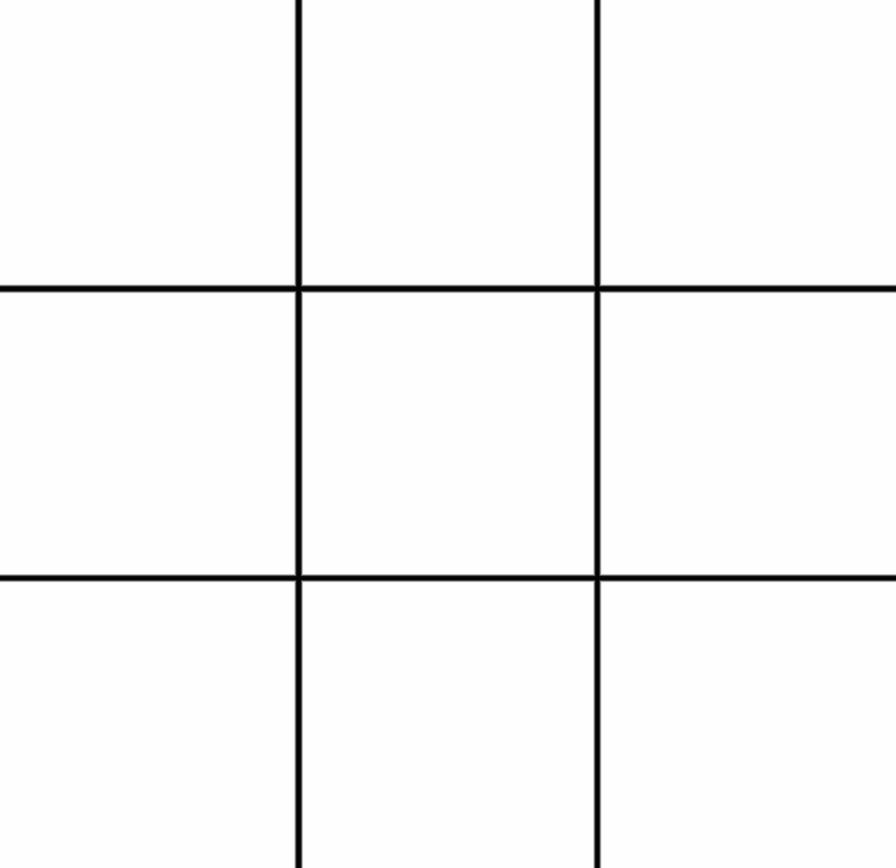
Give the GLSL for this pattern, as a WebGL 2 fragment shader.

```glsl
#version 300 es
precision highp float;
// A plain white sheet ruled into three by three cells by soft black lines.

uniform vec2 u_resolution;
out vec4 fragColor;

const vec2 CELLS = vec2(3.0);               // cells across and down
const float LINE_WIDTH = 0.0070;            // mean line width, in canvas widths
const float WIDTH_VARIATION = 0.0003;       // half the spread between lines
const float EDGE_SOFTNESS = 0.0040;         // width of the blurred line edge
const vec2 LINE_SHIFT = vec2(0.0, 0.0006);  // slight offset of the ruling
const vec3 PAPER = vec3(0.998);
const vec3 INK = vec3(0.015);

// Ink coverage of the vertical (x) and horizontal (y) rulings.
vec2 rulingCoverage(vec2 point, vec2 canvasSize, float pixel) {
    vec2 cellSize = canvasSize / CELLS;
    vec2 shifted = point - LINE_SHIFT;

    // Nearest inner line only, so the outer border stays open.
    vec2 lineIndex = clamp(floor(shifted / cellSize + 0.5), vec2(1.0), CELLS - 1.0);
    vec2 offset = abs(shifted - lineIndex * cellSize);

    // The left and upper lines are a touch heavier than the others.
    vec2 weight = vec2(1.5 - lineIndex.x, lineIndex.y - 1.5) * 2.0;
    vec2 halfWidth = 0.5 * (LINE_WIDTH + WIDTH_VARIATION * weight);
    float halfBlur = 0.5 * max(EDGE_SOFTNESS, 1.5 * pixel);
    return 1.0 - smoothstep(halfWidth - halfBlur, halfWidth + halfBlur, offset);
}

void main() {
    // Canvas width is the unit of length.
    float pixel = 1.0 / u_resolution.x;
    vec2 point = gl_FragCoord.xy * pixel;
    vec2 canvasSize = u_resolution * pixel;

    vec2 coverage = rulingCoverage(point, canvasSize, pixel);
    float ink = max(coverage.x, coverage.y);
    fragColor = vec4(mix(PAPER, INK, ink), 1.0);
}
```
